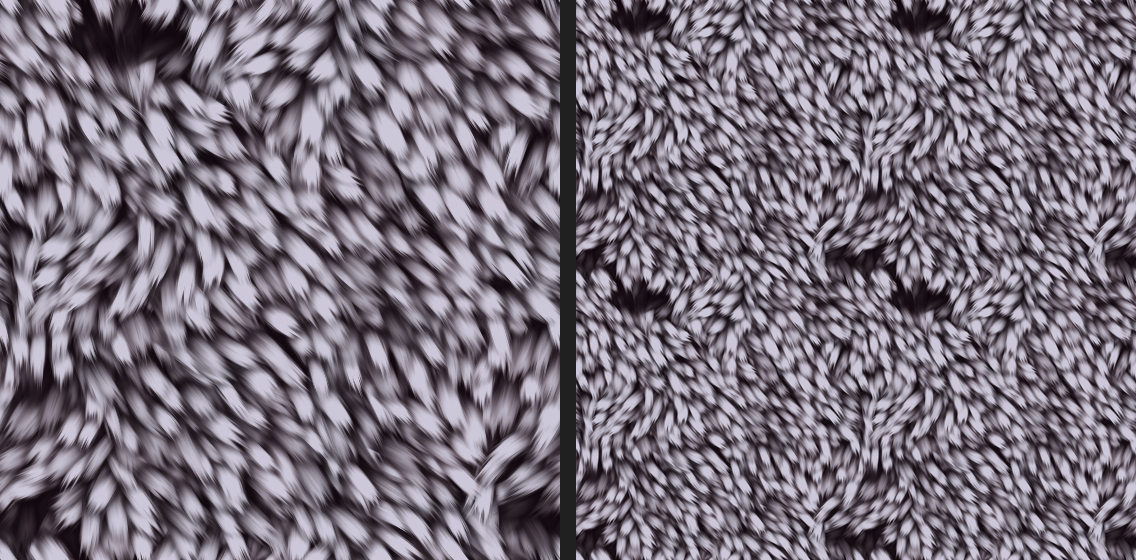
Left, the tile; right, the same tile 2 across and 2 down.
Reproduce this texture procedurally as a WebGL 2 fragment shader.

```glsl
#version 300 es
precision highp float;

uniform vec2 u_resolution;
out vec4 fragColor;

const float CELLS = 22.0;

vec3 hash3(vec2 c) {
    vec3 q = fract(c.xyx * vec3(0.1031, 0.1030, 0.0973));
    q += dot(q, q.yxz + 33.33);
    return fract((q.xxy + q.yzz) * q.zyx);
}

// Value noise that wraps after a whole number of cells
float noise(vec2 x, float period) {
    vec2 i = floor(x), f = fract(x);
    f = f * f * (3.0 - 2.0 * f);
    vec2 a = mod(i, period), b = mod(i + 1.0, period);
    return mix(mix(hash3(a).x, hash3(vec2(b.x, a.y)).x, f.x),
               mix(hash3(vec2(a.x, b.y)).x, hash3(b).x, f.x), f.y);
}

// Lie of the fur: mostly down to the right, with patches combed to the left
float combAngle(vec2 p) {
    float patches = noise(p * 5.0 + 0.3, 5.0);
    float sway = noise(p * 9.0 + 0.6, 9.0);
    return -0.85 - 1.5 * smoothstep(0.5, 0.88, patches) - 0.6 * (sway - 0.4);
}

// Deep hollows between the locks
float hollow(vec2 p) {
    return smoothstep(0.7, 0.92, noise(p * 8.0 + 0.45, 8.0));
}

// Paints one lock of hair over the brightness collected so far
float paintLock(float tone, vec2 p, vec2 cell, float layer) {
    vec2 id = mod(cell, CELLS) + layer * 57.0;
    vec3 place = hash3(id + 3.0);
    vec3 form = hash3(id + 141.0);
    vec2 root = (cell + place.xy) / CELLS;

    // Local frame: u runs from root to tip, v across the lock
    float angle = combAngle(root) + 0.45 * (form.x - 0.5);
    vec2 dir = vec2(cos(angle), sin(angle));
    vec2 d = p - root;
    float u = dot(d, dir) / mix(0.055, 0.085, form.y);
    float v = dot(d, vec2(-dir.y, dir.x)) / mix(0.016, 0.027, form.z);
    v += (place.z - 0.5) * 0.9 * u * u;

    float shadow = 1.0 - smoothstep(0.5, 1.0, length(vec2(u, v * 0.65)));
    if (shadow <= 0.0) return tone;

    // Single hairs fray the sides and the tip
    vec2 grain = place.xy * 50.0;
    float strand = 0.65 * noise(vec2(v * 5.0, u * 1.6) + grain, 64.0)
                 + 0.35 * noise(vec2(v * 11.0, u * 2.5) + grain.yx, 64.0);
    float side = abs(v) / (1.0 - 0.55 * min(u * u, 1.0)) + 0.5 * (strand - 0.5);
    side = max(side, 0.0);
    float cover = (1.0 - smoothstep(0.55, 1.05, side))
                * (1.0 - smoothstep(0.4, 1.1, u + 0.6 * strand))
                * smoothstep(-1.0, -0.4, u);

    // Dark root and flanks, pale body
    float light = smoothstep(-1.1, 0.35, u) * (1.0 - 0.6 * min(side * side, 1.0));
    light *= mix(0.6, 1.12, fract(form.x * 7.0 + place.z));
    light += 0.32 * (strand - 0.5) * (0.3 + light);
    light *= (1.0 - 0.85 * hollow(root)) * mix(0.75, 1.0, layer);

    tone *= 1.0 - 0.35 * shadow;
    return mix(tone, light, cover);
}

void main() {
    vec2 p = gl_FragCoord.xy / u_resolution;
    vec2 home = floor(p * CELLS);

    // Underfur first, then the top coat; higher locks overlap lower ones
    float tone = 0.1;
    for (int layer = 0; layer < 2; layer++) {
        for (int j = -2; j <= 2; j++) {
            for (int i = -2; i <= 2; i++) {
                tone = paintLock(tone, p, home + vec2(i, j), float(layer));
            }
        }
    }
    tone = smoothstep(-0.03, 0.78, tone);

    // Plum black to cool silver, with a faint warm blush in the middle tones
    vec3 color = mix(vec3(0.05, 0.015, 0.04), vec3(0.80, 0.785, 0.85), tone);
    float blush = noise(p * 12.0, 12.0) * tone * (1.0 - tone);
    color += vec3(0.09, -0.02, -0.01) * blush;
    fragColor = vec4(color, 1.0);
}
```
